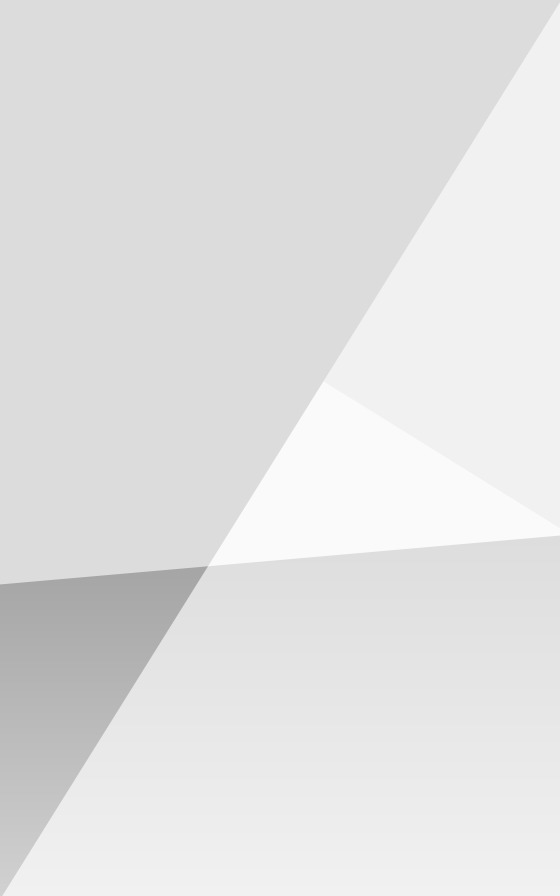
A WebGL 1 fragment shader for this background:

```glsl
precision highp float;

uniform vec2 u_resolution;

// Signed distance to the line a-b, positive on its left side.
float lineDistance(vec2 p, vec2 a, vec2 b) {
  vec2 along = normalize(b - a);
  return dot(p - a, vec2(-along.y, along.x));
}

// Smooth half-plane mask, one pixel wide at its edge.
float leftOf(vec2 p, vec2 a, vec2 b, float pixel) {
  return clamp(lineDistance(p, a, b) / pixel + 0.5, 0.0, 1.0);
}

// Vertical shade between the canvas floor and a given height.
float floorShade(float y, float top, float bottomTone, float topTone) {
  return mix(bottomTone, topTone, clamp(y / top, 0.0, 1.0));
}

void main() {
  // Height runs from 0 to 1, width from 0 to the aspect ratio.
  vec2 p = gl_FragCoord.xy / u_resolution.y;
  vec2 stretch = vec2(u_resolution.x / u_resolution.y, 1.0);
  float pixel = 1.0 / u_resolution.y;

  // Corners of the folded planes.
  vec2 diagonalStart = vec2(0.004, 0.0) * stretch;
  vec2 diagonalEnd = vec2(1.0, 0.9975) * stretch;
  vec2 horizonStart = vec2(0.0, 0.3477) * stretch;
  vec2 horizonEnd = vec2(1.0, 0.4023) * stretch;
  vec2 ridgeStart = vec2(0.5775, 0.5745) * stretch;
  vec2 ridgeEnd = vec2(1.0, 0.4105) * stretch;

  float leftSide = leftOf(p, diagonalStart, diagonalEnd, pixel);
  float aboveHorizon = leftOf(p, horizonStart, horizonEnd, pixel);
  float aboveRidge = leftOf(p, ridgeStart, ridgeEnd, pixel);

  // Flat upper planes.
  float wall = 0.863;
  float panel = mix(0.98, 0.945, aboveRidge);
  float upper = mix(panel, wall, leftSide);

  // Graded lower planes.
  float shadow = floorShade(p.y, 0.36, 0.82, 0.65);
  float ground = floorShade(p.y, 0.40, 0.945, 0.867);
  float lower = mix(ground, shadow, leftSide);

  gl_FragColor = vec4(vec3(mix(lower, upper, aboveHorizon)), 1.0);
}
```
